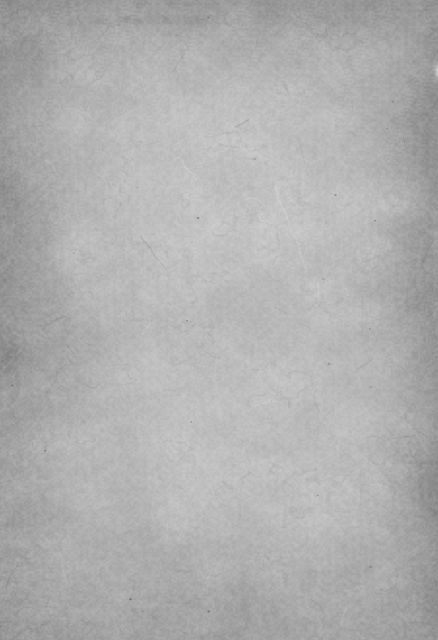
Give the GLSL for this texture, as a WebGL 2 fragment shader.

```glsl
#version 300 es
precision highp float;
// Aged grey paper: mottled pulp, darkened borders, fine fibres, creases and specks.

#define PAPER_TONE 0.742
#define EDGE_DARK 0.185
#define MOTTLE 0.130
#define GRAIN 0.050
#define VEIN_DEPTH 0.034
#define FIBRE_DEPTH 0.085
#define FIBRE_CELLS 17.0
#define SPECK_CELLS 11.0
#define SPECK_DEPTH 0.26

uniform vec2 u_resolution;
out vec4 fragColor;

float hash(vec2 p) {
  return fract(sin(dot(p, vec2(127.1, 311.7))) * 43758.545);
}

float noise(vec2 p) {
  vec2 i = floor(p), f = fract(p);
  f = f * f * (3.0 - 2.0 * f);
  return mix(mix(hash(i), hash(i + vec2(1, 0)), f.x),
             mix(hash(i + vec2(0, 1)), hash(i + vec2(1, 1)), f.x), f.y);
}

float fbm(vec2 p) {
  float sum = 0.0, amp = 0.5;
  for (int i = 0; i < 5; i++) {
    sum += amp * noise(p);
    p = mat2(1.6, 1.2, -1.2, 1.6) * p + 7.3;
    amp *= 0.5;
  }
  return sum;
}

// Soft elliptical patch in 0..1 sheet coordinates.
float patchAt(vec2 uv, vec2 centre, vec2 radius) {
  vec2 d = (uv - centre) / radius;
  return exp(-dot(d, d));
}

float segment(vec2 p, vec2 a, vec2 b) {
  vec2 pa = p - a, ba = b - a;
  return length(pa - ba * clamp(dot(pa, ba) / dot(ba, ba), 0.0, 1.0));
}

float stroke(float dist, float width, float px) {
  return 1.0 - smoothstep(width - px * 0.5, width + px, dist);
}

// Border shade, uneven along each side.
float borderShade(vec2 uv, float blotch) {
  vec2 q = uv + (blotch - 0.48) * vec2(0.16, 0.11);
  float left = exp(-pow(max(q.x, 0.0) / 0.135, 1.5)) * mix(0.62, 1.0, smoothstep(0.2, 0.5, uv.y));
  float right = exp(-pow(max(1.0 - q.x, 0.0) / 0.105, 1.3));
  float top = exp(-pow(max(1.0 - q.y, 0.0) / 0.080, 1.4));
  float bottom = 0.58 * exp(-pow(max(q.y, 0.0) / 0.10, 1.5));
  return 1.0 - (1.0 - left * 0.85) * (1.0 - right * 0.85) * (1.0 - top * 0.78) * (1.0 - bottom);
}

// Short dark and pale hairs, one per grid cell.
float fibres(vec2 p, float px) {
  vec2 g = p * FIBRE_CELLS, cell = floor(g);
  float sum = 0.0;
  for (int y = -1; y <= 1; y++)
  for (int x = -1; x <= 1; x++) {
    vec2 id = cell + vec2(x, y);
    float angle = 6.283 * hash(id + 4.7), bend = noise(g * 2.5) - 0.5;
    vec2 along = vec2(cos(angle), sin(angle)) * mix(0.06, 0.36, hash(id + 9.2));
    vec2 c = id + vec2(hash(id), hash(id + 2.3));
    float d = segment(g + bend * 0.3, c - along, c + along) / FIBRE_CELLS;
    float strength = hash(id + 13.1) - 0.55;
    sum += strength * stroke(d, 0.0007, px);
  }
  return sum;
}

// Sparse tiny dark flecks.
float specks(vec2 p, float px) {
  vec2 g = p * SPECK_CELLS, id = floor(g);
  vec2 c = 0.2 + 0.6 * vec2(hash(id + 21.4), hash(id + 33.8));
  vec2 d = (fract(g) - c) / SPECK_CELLS * vec2(0.8, 1.0);
  float size = mix(0.0004, 0.0012, hash(id + 5.6));
  return step(0.76, hash(id + 41.0)) * mix(0.3, 1.0, hash(id + 8.0)) * stroke(length(d), size, px);
}

void main() {
  vec2 uv = gl_FragCoord.xy / u_resolution;
  vec2 p = gl_FragCoord.xy / u_resolution.y;
  float px = 1.0 / u_resolution.y;
  float blotch = fbm(p * 6.0 + 3.0);
  float shade = borderShade(uv, blotch);
  float tone = PAPER_TONE - EDGE_DARK * shade;

  // Broad stains and worn pale areas
  tone -= 0.055 * patchAt(uv, vec2(0.08, 0.43), vec2(0.10, 0.045));
  tone -= 0.050 * patchAt(uv, vec2(1.0, 0.26), vec2(0.07, 0.05));
  tone -= 0.035 * patchAt(uv, vec2(1.0, 0.83), vec2(0.07, 0.09));
  tone -= 0.028 * patchAt(uv, vec2(0.55, 0.49), vec2(0.22, 0.07));
  tone -= 0.035 * patchAt(uv, vec2(0.36, 0.968), vec2(0.20, 0.008));
  tone += 0.040 * patchAt(uv, vec2(0.17, 0.80), vec2(0.045, 0.045));
  tone += 0.035 * patchAt(uv, vec2(0.17, 0.63), vec2(0.045, 0.05));
  tone += 0.045 * patchAt(uv, vec2(0.90, 0.69), vec2(0.10, 0.045));
  tone += 0.015 * patchAt(uv, vec2(0.48, 0.72), vec2(0.28, 0.18));
  tone += 0.320 * patchAt(uv, vec2(1.004, 0.888), vec2(0.010, 0.012));

  // Pulp mottling, veins and grain, rougher near the borders
  float rough = 0.85 + 0.5 * shade;
  float pulp = fbm(p * vec2(17.0, 23.0) + blotch * 2.0);
  tone += MOTTLE * rough * (0.65 * (pulp - 0.48) + 0.35 * (blotch - 0.48));
  float vein = abs(fbm(p * vec2(22.0, 27.0) + 31.0) - 0.48);
  tone -= VEIN_DEPTH * (1.0 - smoothstep(0.0, 0.035, vein)) * smoothstep(0.4, 0.65, pulp);
  tone += GRAIN * rough * (noise(p * 330.0) - 0.5 + 0.6 * (noise(p * 150.0) - 0.5));

  // Hairs, long creases and flecks
  tone += FIBRE_DEPTH * fibres(p, px);
  vec2 w = p + 0.008 * (vec2(noise(p * 45.0), noise(p * 45.0 + 9.0)) - 0.5);
  tone -= 0.07 * stroke(segment(w, vec2(0.222, 0.630), vec2(0.260, 0.581)), 0.0006, px);
  tone -= 0.08 * stroke(segment(w, vec2(0.365, 0.804), vec2(0.387, 0.814)), 0.0007, px);
  tone += 0.03 * stroke(segment(w, vec2(0.430, 0.707), vec2(0.482, 0.570)), 0.0008, px);
  tone -= SPECK_DEPTH * specks(p, px);

  fragColor = vec4(vec3(clamp(tone, 0.0, 1.0)), 1.0);
}
```
